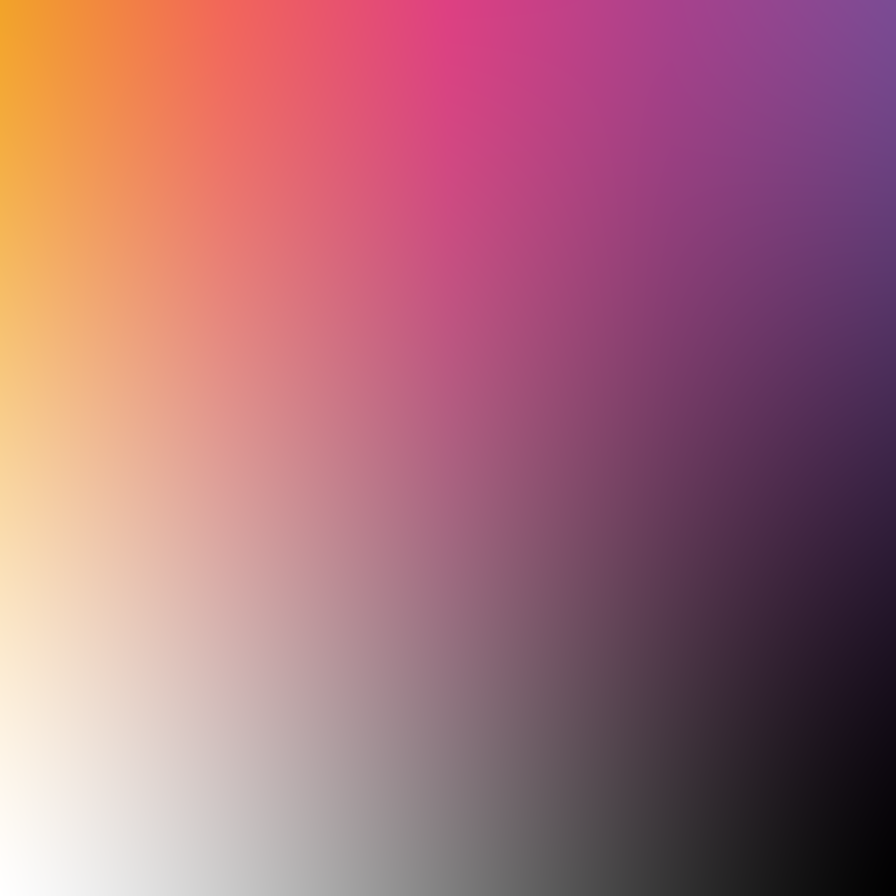
A Shadertoy shader for this background:

```glsl
const int STOP_COUNT = 5;
const vec3 SPECTRUM[STOP_COUNT] = vec3[STOP_COUNT](
    vec3(0.95, 0.64, 0.16),   // amber
    vec3(0.95, 0.40, 0.35),   // coral
    vec3(0.87, 0.25, 0.51),   // magenta
    vec3(0.66, 0.255, 0.55),  // plum
    vec3(0.48, 0.295, 0.58)   // violet
);
const float EASE_AMOUNT = 0.5;

// Linear ramp softened towards both ends
float softRamp(float t, float amount) {
    return mix(t, smoothstep(0.0, 1.0, t), amount);
}

// Evenly spaced colour stops, blended linearly
vec3 spectrumAt(float t) {
    float lastStop = float(STOP_COUNT - 1);
    vec3 colour = SPECTRUM[0];
    for (int i = 1; i < STOP_COUNT; i++) {
        float blend = clamp(t * lastStop - float(i - 1), 0.0, 1.0);
        colour = mix(colour, SPECTRUM[i], blend);
    }
    return colour;
}

// White to black, left to right
vec3 greyAt(float t, float easing) {
    return vec3(1.0 - softRamp(t, easing));
}

void mainImage(out vec4 fragColor, in vec2 fragCoord) {
    vec2 uv = fragCoord / iResolution.xy;

    // Grey floor rising into the saturated spectrum
    vec3 colour = mix(greyAt(uv.x, EASE_AMOUNT), spectrumAt(uv.x),
                      softRamp(uv.y, EASE_AMOUNT));
    fragColor = vec4(colour, 1.0);
}
```
